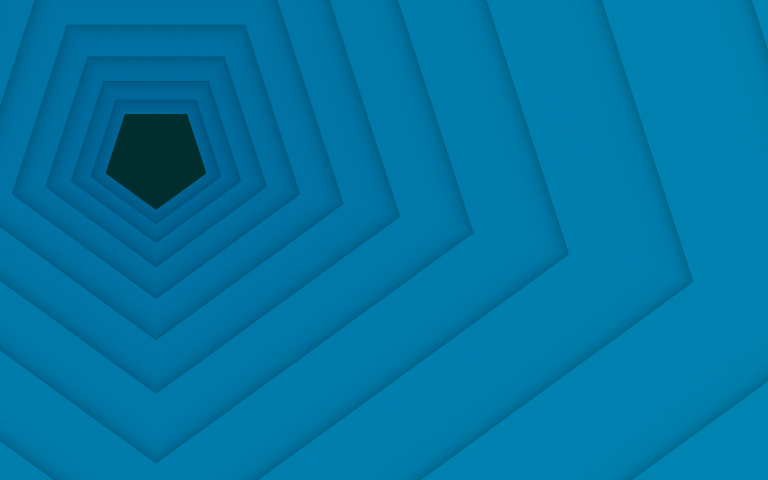
A Shadertoy shader for this background:

```glsl
// Stacked blue paper sheets with pentagon cutouts receding to a dark well.
// Each cutout is a scaled pentagon distance field; painting from the largest
// to the smallest lets every rim cast a soft shadow on the sheet below it.

// Signed distance to the sides of a pentagon with its tip pointing down.
float pentagon(vec2 p, float radius) {
    p.x = abs(p.x);
    float side = max(p.y, dot(p, vec2(0.95106, 0.30902)));
    side = max(side, dot(p, vec2(0.58779, -0.80902)));
    return side - 0.80902 * radius;
}

// Faint woven paper fibre from layered sines.
float paperGrain(vec2 p) {
    float grain = 0.0;
    float frequency = 190.0;
    for (int i = 0; i < 3; i++) {
        p = mat2(0.8, 0.6, -0.6, 0.8) * p;
        grain += sin(p.x * frequency + 2.0 * sin(p.y * frequency * 0.63))
               * sin(p.y * frequency * 1.17);
        frequency *= 1.7;
    }
    return grain / 3.0;
}

void mainImage(out vec4 fragColor, in vec2 fragCoord) {
    vec2 uv = fragCoord / iResolution.y;
    float pixel = 1.0 / iResolution.y;
    vec3 deepBlue = vec3(0.0, 0.400, 0.605);
    vec3 outerBlue = vec3(0.0, 0.515, 0.695);
    vec3 color = outerBlue;

    // Cutouts, outermost first; larger ones drift slightly upward.
    for (int i = 10; i >= 0; i--) {
        float level = float(i);
        float radius = 0.1104 * pow(1.3008, level);
        vec2 center = vec2(0.325, 0.6623 + 0.097 * radius);
        float d = pentagon(uv - center, radius);

        // Sheet colour, darkened just inside the rim.
        vec3 sheet = mix(deepBlue, outerBlue, level / 11.0);
        float shadow = 0.20 * exp(min(d, 0.0) / 0.017);
        if (i == 0) {
            sheet = vec3(0.0, 0.185, 0.190);
            shadow *= 0.3;
        }
        sheet *= 1.0 - shadow;
        color = mix(color, sheet, smoothstep(0.7 * pixel, -0.7 * pixel, d));
    }

    color *= 1.0 + 0.010 * paperGrain(uv);
    fragColor = vec4(color, 1.0);
}
```
